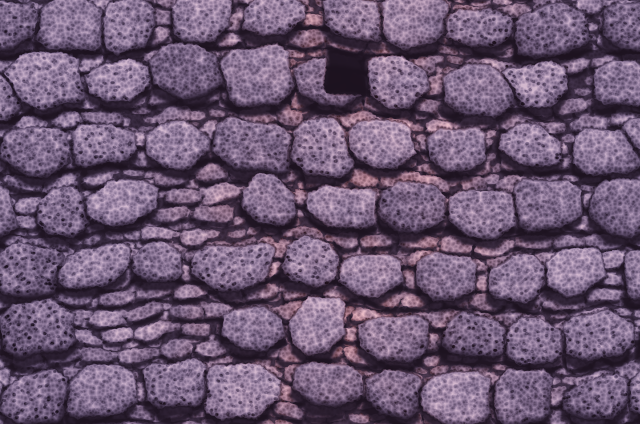
Reproduce this texture procedurally as a WebGL 2 fragment shader.

```glsl
#version 300 es
precision highp float;
uniform vec2 u_resolution;
out vec4 fragColor;

// Sizes are fractions of the canvas height
const vec2 BLOCK_PITCH = vec2(0.166, 0.146);
const vec2 FILLER_PITCH = vec2(0.088, 0.046);
const vec2 CHIP_PITCH = vec2(0.047, 0.025);
const vec2 SHADOW_REACH = vec2(0.004, 0.021);
const vec2 NICHE_CENTRE = vec2(0.825, 0.825);
const vec2 NICHE_SIZE = vec2(0.050, 0.055);
const vec3 DARK = vec3(0.11, 0.07, 0.12);
const vec3 PALE = vec3(0.82, 0.72, 0.81);
const vec3 VIOLET_LIFT = vec3(0.0, -0.02, 0.22);
const vec3 WARM_TINT = vec3(0.13, 0.02, -0.05);
const float STONE_TONE = 0.61;
const float GRAIN_CONTRAST = 0.75;
const float PIT_DEPTH = 0.34;

struct Stone { float dist; vec2 local; vec2 id; };

vec2 hash2(vec2 p) {
    vec3 q = fract(p.xyx * vec3(0.1031, 0.1030, 0.0973));
    q += dot(q, q.yzx + 33.33);
    return fract((q.xx + q.yz) * q.zy);
}

// Distance to the nearest scattered point
float cellular(vec2 p) {
    vec2 cell = floor(p);
    float nearest = 4.0;
    for (int j = -1; j <= 1; j++)
    for (int i = -1; i <= 1; i++) {
        vec2 c = cell + vec2(i, j);
        vec2 d = c + hash2(c) - p;
        nearest = min(nearest, dot(d, d));
    }
    return sqrt(nearest);
}

vec2 wobble(vec2 p) {
    return 0.012 * sin(p.yx * vec2(7.0, 5.0) + vec2(1.0, 2.0))
         + 0.005 * sin(p.yx * vec2(23.0, 19.0) + p * 11.0)
         + 0.0025 * sin(p.yx * vec2(61.0, 53.0) + p * 37.0);
}

float roundBox(vec2 q, vec2 size, float radius) {
    vec2 e = abs(q) - size + radius;
    return length(max(e, 0.0)) + min(max(e.x, e.y), 0.0) - radius;
}

// Uneven courses of chamfered stones
Stone stones(vec2 p, vec2 pitch, float missing, float seed) {
    Stone best = Stone(1.0, vec2(0.0), vec2(0.0));
    float second = 1.0;
    for (int j = -1; j <= 1; j++)
    for (int i = -1; i <= 1; i++) {
        float row = floor(p.y / pitch.y) + float(j);
        float shift = hash2(vec2(row, seed)).x;
        vec2 id = vec2(floor(p.x / pitch.x + shift) + float(i), row);
        vec2 key = id + seed * 17.0;
        if (hash2(key + 31.7).x < missing) continue;
        vec2 place = hash2(key), girth = hash2(key + 71.3);
        vec2 centre = (id + 0.5 - vec2(shift, 0.0) + (place - 0.5) * vec2(0.28, 0.2)) * pitch;
        vec2 size = pitch * mix(vec2(0.36, 0.31), vec2(0.55, 0.46), girth);
        float turn = (place.x - 0.5) * 0.3;
        vec2 q = mat2(cos(turn), sin(turn), -sin(turn), cos(turn)) * (p - centre);
        float cut = mix(1.25, 1.8, hash2(key + sign(q) * 0.37 + 9.1).x);
        float chamfer = (abs(q.x) / size.x + abs(q.y) / size.y - cut) * size.y * 0.75;
        float d = max(roundBox(q, size, 0.35 * size.y), chamfer);
        if (d < best.dist) {
            second = best.dist;
            best = Stone(d, q / size, key);
        } else second = min(second, d);
    }
    best.dist = max(best.dist, 0.5 * (best.dist - second) + 0.025 * pitch.y);
    return best;
}

// Brightness of a stone: own shade, tilt, lit top and dark underside
float faceTone(Stone s, float height) {
    vec2 r = hash2(s.id + 5.3) - 0.5;
    float rim = smoothstep(-0.15 * height, 0.0, s.dist);
    return STONE_TONE + 0.24 * r.x + dot(s.local, vec2(0.16 * r.y, 0.05))
         + rim * (0.22 * s.local.y - 0.13);
}

void main() {
    vec2 uv = gl_FragCoord.xy / u_resolution.y;
    float aa = 1.3 / u_resolution.y;
    vec2 p = uv + wobble(uv);

    // Porous surface
    float grain = 0.6 * cellular(uv * 105.0) + 0.4 * cellular(uv * 43.0 + 7.0) - 0.42;
    float pits = 1.0 - smoothstep(0.13, 0.30, cellular(p * vec2(46.0, 56.0) + 19.0));
    float rough = 0.009 * grain;
    float blotch = sin(p.x * 31.0 + 2.0 * sin(p.y * 27.0)) * sin(p.y * 38.0 + 2.0 * sin(p.x * 21.0));

    // Three layers, smallest at the back
    float niche = roundBox(p - NICHE_CENTRE, NICHE_SIZE, 0.015);
    Stone block = stones(p, BLOCK_PITCH, 0.07, 1.0);
    Stone filler = stones(p, FILLER_PITCH, 0.12, 2.0);
    Stone chip = stones(p, CHIP_PITCH, 0.1, 3.0);
    float blockDist = max(block.dist, -niche) + rough;
    float fillerDist = filler.dist + rough;
    float blockAbove = stones(p + SHADOW_REACH, BLOCK_PITCH, 0.07, 1.0).dist;
    float fillerAbove = stones(p + 0.45 * SHADOW_REACH, FILLER_PITCH, 0.12, 2.0).dist;

    float tone = mix(0.14, faceTone(chip, CHIP_PITCH.y) - 0.05, smoothstep(aa, -aa, chip.dist + rough));
    tone *= mix(0.2, 1.0, smoothstep(-0.003, 0.006, fillerAbove));
    tone = mix(tone, faceTone(filler, FILLER_PITCH.y) + 0.02, smoothstep(aa, -aa, fillerDist));
    tone *= mix(0.14, 1.0, smoothstep(-0.004, 0.012, blockAbove));
    tone *= mix(0.35, 1.0, smoothstep(0.0, 0.009, blockDist));
    tone *= mix(0.04, 1.0, smoothstep(-0.012, 0.008, niche));
    float front = smoothstep(aa, -aa, blockDist);
    tone = mix(tone, faceTone(block, BLOCK_PITCH.y), front);

    // Grain and pits fade in shadow
    float porosity = mix(0.3, 1.0, hash2(block.id + 3.9).y) * mix(0.4, 1.0, front);
    float light = smoothstep(0.0, 0.45, tone);
    tone += light * (GRAIN_CONTRAST * grain + 0.05 * blotch - PIT_DEPTH * pits * porosity);
    tone = clamp(tone, 0.0, 1.0);

    // Violet rock with warm mortar dust
    vec3 colour = mix(DARK, PALE, tone) + VIOLET_LIFT * tone * (1.0 - tone);
    float dust = exp(-7.0 * pow(uv.x - 0.85, 2.0)) * (0.65 + 0.35 * blotch);
    colour += WARM_TINT * dust * light * mix(1.0, 0.2, front);
    fragColor = vec4(colour, 1.0);
}
```
